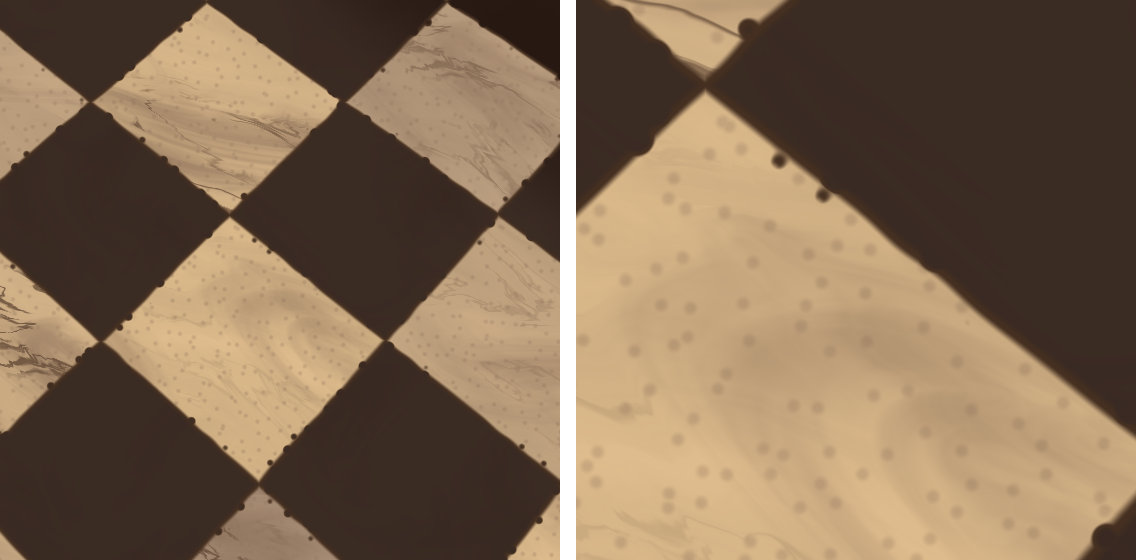
Left, the full canvas; right, a detail of the centre.
Write a WebGL 2 fragment shader that draws this texture.

```glsl
#version 300 es
precision highp float;
// Checkered stone floor: dark slabs alternate with veined marble slabs, seen in perspective.
// A projective map turns the canvas into slab coordinates; the signed distance to the
// checker edges gives joints and chips, and warped layered sines give the marble.

uniform vec2 u_resolution;
out vec4 outColor;

// Perspective: rows crowd towards a horizon above the canvas
const float HORIZON = 3.272;
const float ROW_OFFSET = 17.205;
const float ROW_SCALE = 62.89;
const float AXIS_X = 0.3695;
const float AXIS_LEAN = 0.1065;
const float HALF_DIAGONAL = 0.0655;

// Joints and wear, in slab widths
const float JOINT = 0.009;
const float SOFTNESS = 0.007;
const float EDGE_WOBBLE = 0.003;
const float CHIP_DEPTH = 0.026;

// Marble grain, in canvas units
const vec2 GRAIN_ALONG = vec2(0.90, -0.44);
const vec2 GRAIN_SCALE = vec2(8.0, 21.0);
const float VEIN_WIDTH = 0.11;

const vec3 DARK_STONE = vec3(0.228, 0.168, 0.139);
const vec3 DARK_SHADE = vec3(0.155, 0.095, 0.070);
const vec3 JOINT_COLOR = vec3(0.27, 0.185, 0.125);
const vec3 MARBLE_GREY = vec3(0.65, 0.55, 0.46);
const vec3 MARBLE_WARM = vec3(0.84, 0.71, 0.53);
const vec3 CLOUD_COLOR = vec3(0.56, 0.45, 0.36);
const vec3 VEIN_COLOR = vec3(0.36, 0.26, 0.19);

// Character of the marble slabs, cycling every three rows and columns
const mat3 WARMTH = mat3(0.45, 0.85, 0.25, 0.80, 0.97, 0.55, 0.60, 0.00, 0.90);
const mat3 VEINING = mat3(0.60, 0.85, 0.50, 1.00, 0.15, 0.22, 0.60, 1.00, 0.20);

vec2 hash2(vec2 c) {
    vec3 h = fract(c.xyx * vec3(0.1031, 0.1030, 0.0973));
    h += dot(h, h.yzx + 33.33);
    return fract((h.xx + h.yz) * h.zy);
}

// Distance to the nearest scattered point
float cellular(vec2 q) {
    vec2 cell = floor(q);
    float nearest = 2.0;
    for (int y = -1; y <= 1; y++)
        for (int x = -1; x <= 1; x++) {
            vec2 c = cell + vec2(x, y);
            nearest = min(nearest, length(c + hash2(c) - q));
        }
    return nearest;
}

// Layered sines, each layer turned and bent by the one before
float layeredSines(vec2 q) {
    const mat2 TURN = mat2(0.80, 0.60, -0.60, 0.80);
    float sum = 0.0, amp = 0.5;
    for (int i = 0; i < 6; i++) {
        q += 0.7 * sin(q.yx * 1.3 + float(i) * 1.9);
        sum += amp * sin(q.x) * cos(q.y);
        q = TURN * q * 1.75 + 2.7;
        amp *= 0.6;
    }
    return sum;
}

vec2 slabCoords(vec2 p) {
    float y = 1.0 - p.y;
    float depth = y + HORIZON;
    float row = ROW_OFFSET - ROW_SCALE / depth;
    float column = (p.x - AXIS_X - AXIS_LEAN * y) / (HALF_DIAGONAL * depth);
    return 0.5 * vec2(row + column, row - column);
}

vec3 marble(vec2 p, vec2 slab) {
    // Pick the slab's character and shift its grain
    vec2 order = floor(0.5 * vec2(slab.x + slab.y, slab.x - slab.y));
    ivec2 pick = ivec2(mod(order + 1.0, 3.0));
    float warmth = WARMTH[pick.x][pick.y];
    float veining = VEINING[pick.x][pick.y];
    vec2 across = vec2(-GRAIN_ALONG.y, GRAIN_ALONG.x);
    vec2 q = vec2(dot(p, GRAIN_ALONG), dot(p, across)) * GRAIN_SCALE + 40.0 * hash2(slab + 17.0);

    // Broad clouds, broken thin veins and fine mottling
    float cloud = layeredSines(q * 0.6);
    float field = layeredSines(q + vec2(0.8 * cloud, 1.3));
    float vein = 1.0 - smoothstep(0.0, VEIN_WIDTH, abs(field));
    vein *= smoothstep(-0.2, 0.45, layeredSines(q * 0.5 + 9.0));
    vec3 color = mix(MARBLE_GREY, MARBLE_WARM, warmth);
    color = mix(color, CLOUD_COLOR, smoothstep(0.0, 0.8, cloud) * (0.35 + 0.35 * veining));
    color = mix(color, VEIN_COLOR, vein * veining * 0.75);
    float pit = 1.0 - smoothstep(0.05, 0.22, cellular(p * 38.0));
    color = mix(color, CLOUD_COLOR, pit * 0.3);
    return color * (1.0 + 0.06 * field);
}

void main() {
    vec2 p = gl_FragCoord.xy / u_resolution;
    vec2 uv = slabCoords(p) + EDGE_WOBBLE * sin(p.yx * 70.0 + 2.0 * sin(p * 43.0));
    vec2 slab = floor(uv);

    // Distance to the slab edge, positive inside marble, nibbled by chips
    vec2 fromMiddle = abs(uv - slab - 0.5);
    float edge = 0.5 - max(fromMiddle.x, fromMiddle.y);
    float inside = mod(slab.x + slab.y, 2.0) < 0.5 ? edge : -edge;
    float chip = 1.0 - smoothstep(0.04, 0.26, cellular(p * 27.0));
    inside -= CHIP_DEPTH * chip;

    // Dark slabs, shaded towards the upper right
    float shade = smoothstep(1.50, 1.85, p.x + p.y) + 0.18 * layeredSines(p * 9.0);
    vec3 color = mix(DARK_STONE, DARK_SHADE, clamp(shade, 0.0, 1.0));

    float blur = SOFTNESS + 2.0 / u_resolution.y;
    color = mix(color, JOINT_COLOR, smoothstep(-JOINT - blur, -JOINT + blur, inside));
    color = mix(color, marble(p, slab), smoothstep(JOINT - blur, JOINT + blur, inside));
    outColor = vec4(color, 1.0);
}
```
